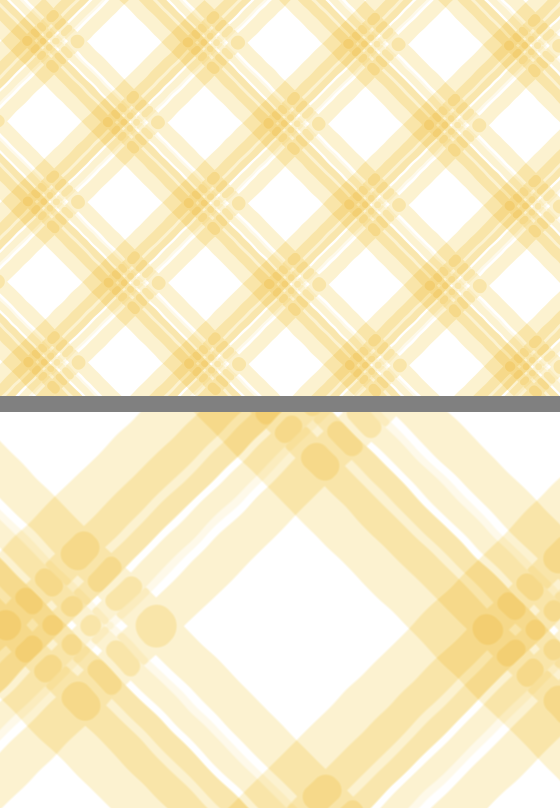
Top: the whole. Bottom: its middle third, enlarged.
This pattern is drawn by a Shadertoy shader. Its source:

```glsl
// Diagonal tartan in pale yellow ink: one lopsided stripe profile runs along both
// diagonals of a slightly sheared lattice. Translucent layers add up where they
// cross, narrow strokes leave rounded dots, and noise makes the edges waver.

const float PITCH = 0.4055;                  // repeat across, in canvas heights
const vec2 ANCHOR = vec2(0.8155, 0.4843);    // where two profiles both begin
const vec2 SHEAR = vec2(0.0036, 0.0091);
const vec3 INK = vec3(0.988, 0.948, 0.815);  // light passed by one layer

// Layers of the profile: start, end (fractions of a period), ink strength
const int LAYERS = 6;
const vec3 PROFILE[LAYERS] = vec3[LAYERS](
    vec3(0.000, 0.290, 1.00),   // broad wash
    vec3(0.120, 0.206, 1.00),   // main stroke over the wash
    vec3(0.232, 0.290, 0.90),   // second stroke over the wash
    vec3(0.311, 0.370, 1.00),   // thin stroke between the gaps
    vec3(0.370, 0.392, 0.45),   // faint bleed
    vec3(0.416, 0.534, 1.00));  // outer stroke

float hash(vec2 cell) {
    uvec2 q = uvec2(ivec2(cell)) * uvec2(1597u, 3571u);
    uint n = (q.x ^ q.y) * 74773u;
    n = (n ^ (n >> 15)) * 43691u;
    return float((n ^ (n >> 13)) & 65535u) / 65535.0;
}

float valueNoise(vec2 p) {
    vec2 i = floor(p), f = fract(p);
    f = f * f * (3.0 - 2.0 * f);
    return mix(mix(hash(i), hash(i + vec2(1, 0)), f.x),
               mix(hash(i + vec2(0, 1)), hash(i + vec2(1, 1)), f.x), f.y);
}

// Coverage from a signed distance, with a soft edge of the given width
float fill(float d, float soft) {
    return 1.0 - smoothstep(-0.5 * soft, 0.5 * soft, d);
}

float stripe(float t, vec3 layer, float soft) {
    return fill(abs(t - 0.5 * (layer.x + layer.y)) - 0.5 * (layer.y - layer.x), soft);
}

float roundedBox(vec2 p, vec2 halfSize, float radius) {
    vec2 q = abs(p) - halfSize + radius;
    return length(max(q, 0.0)) + min(max(q.x, q.y), 0.0) - radius;
}

// Ink lost at the corners where two strokes meet in a rounded dot
float cornerLoss(vec2 t, vec3 a, vec3 b, float soft) {
    vec2 center = 0.5 * vec2(a.x + a.y, b.x + b.y);
    vec2 halfSize = 0.5 * vec2(a.y - a.x, b.y - b.x);
    float radius = 0.9 * min(halfSize.x, halfSize.y);
    float square = stripe(t.x, a, soft) * stripe(t.y, b, soft);
    float dotFill = fill(roundedBox(t - center, halfSize, radius), soft);
    return max(square - dotFill, 0.0) * min(a.z, b.z);
}

// Total number of ink layers at a position within the cell
float inkDepth(vec2 t, float soft) {
    float depth = 0.0;
    for (int i = 0; i < LAYERS; i++) {
        vec3 a = PROFILE[i];
        depth += a.z * (stripe(t.x, a, soft) + stripe(t.y, a, soft));
        for (int j = 1; j < LAYERS; j++)
            if (i > 0) depth -= cornerLoss(t, a, PROFILE[j], soft);
    }
    return depth;
}

void mainImage(out vec4 fragColor, in vec2 fragCoord) {
    vec2 p = fragCoord / iResolution.y;

    // Sheared lattice, read along its two diagonals
    vec2 d = p - ANCHOR;
    d += SHEAR * d.yx;
    vec2 diagonal = vec2(d.x - d.y, d.x + d.y) / PITCH;

    // Hand-drawn waver of the edges
    vec2 waver = vec2(valueNoise(p * 46.0 + 20.0), valueNoise(p * 46.0 + 90.0)) - 0.5;
    vec2 t = fract(diagonal + 0.006 * waver + 0.25) - 0.25;

    float pixel = 1.4142 / (PITCH * iResolution.y);
    float soft = max(1.3 * pixel, 0.009);
    fragColor = vec4(pow(INK, vec3(inkDepth(t, soft))), 1.0);
}
```
